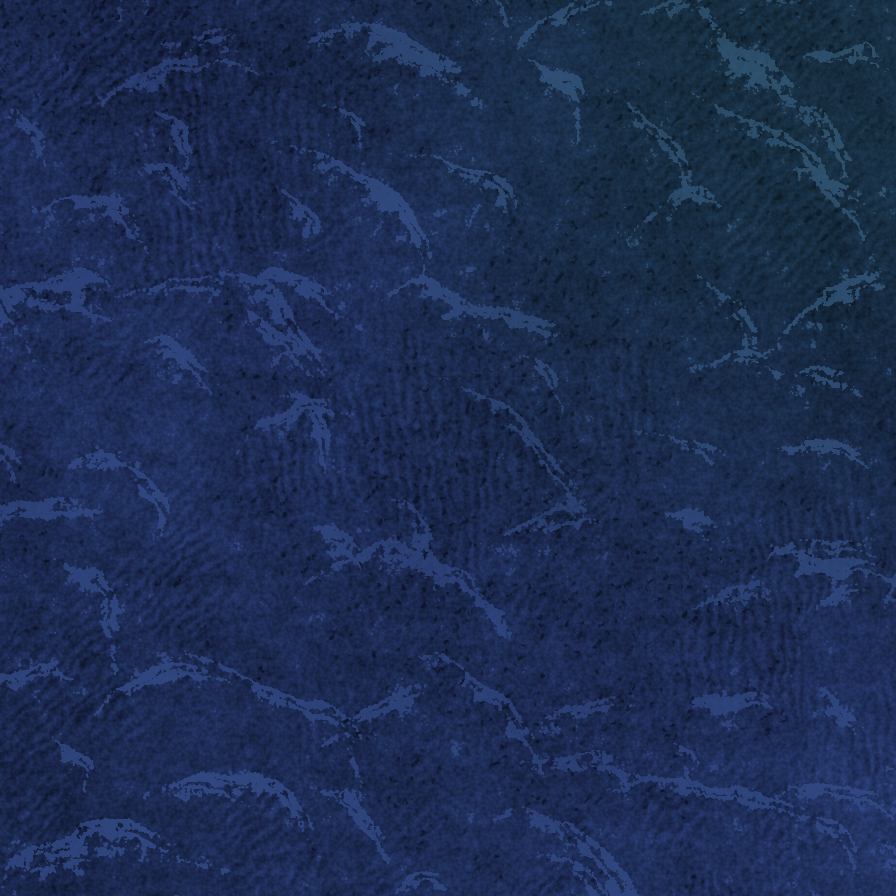
Reproduce this texture procedurally as a Shadertoy shader.

```glsl
// Weathered indigo surface with broken, wave-like crests and a teal corner.
// Layered sines give the clouds, cellular noise the grain and pits, and
// jittered grids of two sizes scatter thin double strokes with ragged edges.

vec2 hash2(vec2 p) {
    vec3 q = fract(p.xyx * vec3(0.1031, 0.1030, 0.0973));
    q += dot(q, q.yzx + 33.33);
    return fract((q.xx + q.yz) * q.zy);
}

// Distance to the nearest jittered point
float cellular(vec2 p) {
    vec2 cell = floor(p), f = fract(p);
    float nearest = 2.0;
    for (int j = -1; j <= 1; j++)
    for (int i = -1; i <= 1; i++) {
        vec2 o = vec2(i, j);
        nearest = min(nearest, length(o + hash2(cell + o) - f));
    }
    return nearest;
}

// Rotated, self-warped sines, roughly -1 to 1
float layeredSines(vec2 p) {
    float sum = 0.0, amp = 0.55;
    for (int i = 0; i < 5; i++) {
        p = mat2(0.8, -0.6, 0.6, 0.8) * p * 1.8 + 1.7;
        sum += amp * sin(p.x + 1.4 * sin(p.y * 0.8 + sum)) * cos(p.y);
        amp *= 0.65;
    }
    return sum;
}

// x: thin strokes, y: spray and ragged blotches around them
vec2 crests(vec2 p, vec2 grid, float seed) {
    vec2 ink = vec2(0.0), home = floor(p * grid);
    for (int j = -1; j <= 1; j++)
    for (int i = -1; i <= 1; i++) {
        vec2 id = home + vec2(i, j);
        vec2 shape = hash2(id + seed), kind = hash2(id + seed + 53.0);
        if (kind.x < 0.2) continue;

        // Local frame, mostly falling to the right
        vec2 q = p - (id + 0.15 + 0.7 * hash2(id + seed + 5.0)) / grid;
        float tilt = mix(-0.95, 0.5, shape.x);
        vec2 axis = vec2(cos(tilt), sin(tilt));
        q = vec2(dot(q, axis), dot(q, vec2(-axis.y, axis.x)));

        float halfLength = mix(0.25, 0.62, shape.y) / grid.x;
        float s = q.x / halfLength;
        float y = q.y + halfLength * mix(0.1, 0.45, kind.y) * (s * s - 0.3);
        float taper = max(0.0, 1.0 - s * s);

        // Two strands that part along the stroke
        float upper = exp(-pow(y / 0.0042, 2.0)) * smoothstep(1.0, 0.3, s);
        float lower = exp(-pow((y + 0.010 + 0.005 * s) / 0.0036, 2.0)) * smoothstep(-0.8, 0.2, s);
        float blotch = step(0.8, kind.x) * exp(-4.0 * s * s - pow((y + 0.012) / 0.025, 2.0));
        ink.x = max(ink.x, sqrt(taper) * max(upper, 0.9 * lower));
        ink.y = max(ink.y, max(0.6 * taper * exp(-abs(y + 0.008) / 0.022), blotch));
    }
    return ink;
}

// Fine parallel scratches along one direction
float scratches(vec2 p, float angle, float wobble) {
    float across = dot(p, vec2(cos(angle), sin(angle)));
    return sin(across * 480.0 + 4.0 * wobble);
}

void mainImage(out vec4 fragColor, in vec2 fragCoord) {
    vec2 p = fragCoord / iResolution.xy;
    float clouds = layeredSines(p * 2.6 + 3.0);
    float rough = layeredSines(p * 26.0);
    float crumbs = layeredSines(p * 75.0 + 8.0);
    float grain = cellular(p * 230.0);
    float mottle = cellular(p * 120.0 + 40.0);

    // Uneven ground tone with small patches of scratches
    float tone = 0.64 + 0.2 * clouds + 0.13 * rough + 0.14 * crumbs;
    tone += 0.34 * (0.48 - grain) + 0.3 * (mottle - 0.48);
    float upright = smoothstep(0.1, 0.6, layeredSines(p * 4.0 + 11.0));
    float slanted = smoothstep(0.1, 0.6, layeredSines(p * 3.6 + 27.0));
    float wobble = clouds + rough;
    tone += 0.13 * upright * scratches(p, 0.08, wobble);
    tone += 0.13 * slanted * scratches(p, 2.3, wobble);
    tone -= 0.25 * exp(-12.0 * dot(p - vec2(0.1, 0.08), p - vec2(0.1, 0.08)));
    tone -= 0.25 * exp(-40.0 * dot(p - vec2(0.98, 0.6), p - vec2(0.98, 0.6)));
    tone -= 0.15 * exp(-25.0 * dot(p - vec2(0.33, 0.88), p - vec2(0.33, 0.88)));

    // Sparse dark pits in the shadows
    float pits = 1.0 - smoothstep(0.06, 0.2, cellular(p * 55.0 + 9.0 + 0.3 * crumbs));
    tone -= 0.45 * pits * smoothstep(0.1, -0.4, clouds + 0.8 * rough);

    // Indigo turning to teal at the upper right
    float teal = 1.0 - smoothstep(0.15, 0.8, length(p - 1.0) + 0.05 * clouds);
    vec3 shade = mix(vec3(0.05, 0.08, 0.165), vec3(0.05, 0.11, 0.155), teal);
    vec3 body = mix(vec3(0.155, 0.23, 0.445), vec3(0.12, 0.235, 0.335), teal);
    vec3 light = mix(vec3(0.19, 0.28, 0.51), vec3(0.2, 0.35, 0.47), teal);
    vec3 color = mix(shade, body, clamp(tone, 0.0, 1.15));

    // Crests of two sizes, crumbled by grain, with stray flecks between
    vec2 warp = vec2(layeredSines(p * 6.0 + 5.0), layeredSines(p * 6.0 + 19.0));
    vec2 bent = p + 0.022 * warp + 0.005 * vec2(rough, crumbs);
    vec2 ink = max(crests(bent, vec2(4.0, 7.0), 17.0), 0.9 * crests(bent, vec2(7.0, 11.0), 91.0));
    float cover = 0.95 * ink.x + 0.55 * ink.y + 0.5 * crumbs + 0.3 * rough;
    cover += 0.15 * layeredSines(p * 5.0 + 33.0) - 0.36 - 0.5 * grain;
    float fade = 0.78 + 0.2 * clouds;
    color = mix(color, light, fade * smoothstep(0.0, 0.12, cover));

    fragColor = vec4(color, 1.0);
}
```
